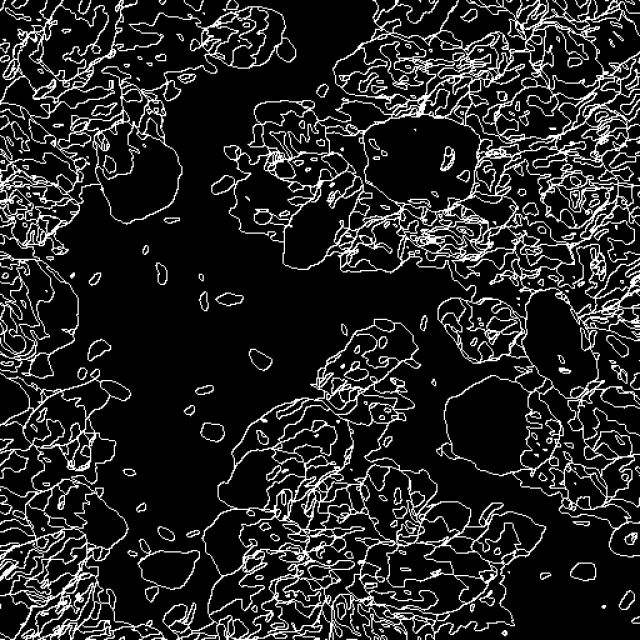
Reproduce this texture procedurally as a WebGL 2 fragment shader.

```glsl
#version 300 es
precision highp float;

#define GRID 512.0        // line cells per canvas side
#define LARGE_CELLS 9.0   // spacing of the big flakes
#define SMALL_CELLS 27.0  // spacing of the crumbs
#define CRUMB_SHARE 0.24
#define CLUMP_FREQ 4.6
#define GRAIN_LEVELS 5.6
#define GRAIN_FREQ vec2(30.0, 52.0)
#define WOBBLE 0.014
#define SEED 3.7

uniform vec2 u_resolution;
out vec4 fragColor;

float hash(vec2 p) {
    vec3 q = fract(vec3(p.xyx) * 0.1031 + SEED * 0.013);
    q += dot(q, q.yzx + 33.33);
    return fract((q.x + q.y) * q.z);
}

float noise(vec2 p) {
    vec2 i = floor(p), f = fract(p);
    f = f * f * (3.0 - 2.0 * f);
    return mix(mix(hash(i), hash(i + vec2(1, 0)), f.x),
               mix(hash(i + vec2(0, 1)), hash(i + vec2(1, 1)), f.x), f.y);
}

vec2 noise2(vec2 p) {
    return vec2(noise(p), noise(p + 57.3)) - 0.5;
}

mat2 rotation(float a) {
    float c = cos(a), s = sin(a);
    return mat2(c, -s, s, c);
}

// Crowding of the flakes: 0 in the voids, 1 in the clumps
float clumping(vec2 p) {
    float n = 0.7 * noise(p * CLUMP_FREQ + SEED) + 0.3 * noise(p * CLUMP_FREQ * 2.3);
    return smoothstep(0.28, 0.66, n);
}

// Region under p: x is the topmost flake, y its tone step
vec2 region(vec2 p) {
    vec2 w = p + WOBBLE * noise2(p * 24.0) * 1.6 + WOBBLE * noise2(p * 75.0) * 0.6;
    float top = 0.0, angle = 0.0, rough = 0.55;

    for (int layer = 0; layer < 2; layer++) {
        bool large = layer == 0;
        float cells = large ? LARGE_CELLS : SMALL_CELLS;
        vec2 g = w * cells, base = floor(g);
        for (int k = 0; k < 9; k++) {
            vec2 cell = base + vec2(k % 3 - 1, k / 3 - 1);
            vec2 key = cell + (large ? 11.0 : 211.0);
            float id = hash(key);
            if (id <= top) continue;
            vec2 center = cell + vec2(hash(key + 31.7), hash(key + 73.1));
            float size = hash(key + 17.9);
            float halfLength = large ? mix(0.35, 0.95, size) : mix(0.16, 0.55, size * size);
            vec2 offset = g - center;
            if (dot(offset, offset) > halfLength * halfLength) continue;

            // Lens or oval outline, mostly lying flat
            float tilt = (hash(key + 91.3) - 0.5) * 2.4;
            vec2 q = abs(rotation(tilt) * offset) / halfLength;
            q.y /= mix(0.35, 0.85, hash(key + 5.3));
            if (q.x * q.x + pow(q.y, mix(1.1, 2.2, size)) > 1.0) continue;

            float share = large ? clumping(center / cells) * 1.1 : CRUMB_SHARE;
            if (hash(key + 43.7) > share) continue;
            top = id;
            angle = tilt;
            rough = mix(0.25, 1.3, hash(key + 61.1));
        }
    }

    // Streaky grain along each flake, strongest in the clumps
    vec2 q = rotation(angle) * w + top * 41.0;
    float grain = 0.6 * noise(q * GRAIN_FREQ) + 0.4 * noise(q * GRAIN_FREQ * 2.3);
    float strength = rough * clumping(p);
    return vec2(top, floor(grain * strength * GRAIN_LEVELS));
}

// 1 where a cell borders on another region
float outline(vec2 cell) {
    vec2 here = region(cell / GRID);
    bool edge = any(notEqual(here, region((cell + vec2(1, 0)) / GRID)))
             || any(notEqual(here, region((cell + vec2(0, 1)) / GRID)));
    return edge ? 1.0 : 0.0;
}

void main() {
    // Blend the cells that this pixel overlaps
    vec2 g = gl_FragCoord.xy / u_resolution.y * GRID - 0.5;
    vec2 base = floor(g);
    vec2 blend = clamp((g - base - 0.5) * u_resolution.y / GRID + 0.5, 0.0, 1.0);
    float line = 0.0;
    for (int k = 0; k < 4; k++) {
        vec2 corner = vec2(k % 2, k / 2);
        vec2 side = mix(1.0 - blend, blend, corner);
        float weight = side.x * side.y;
        if (weight > 0.001) line += weight * outline(base + corner);
    }
    fragColor = vec4(vec3(line), 1.0);
}
```
